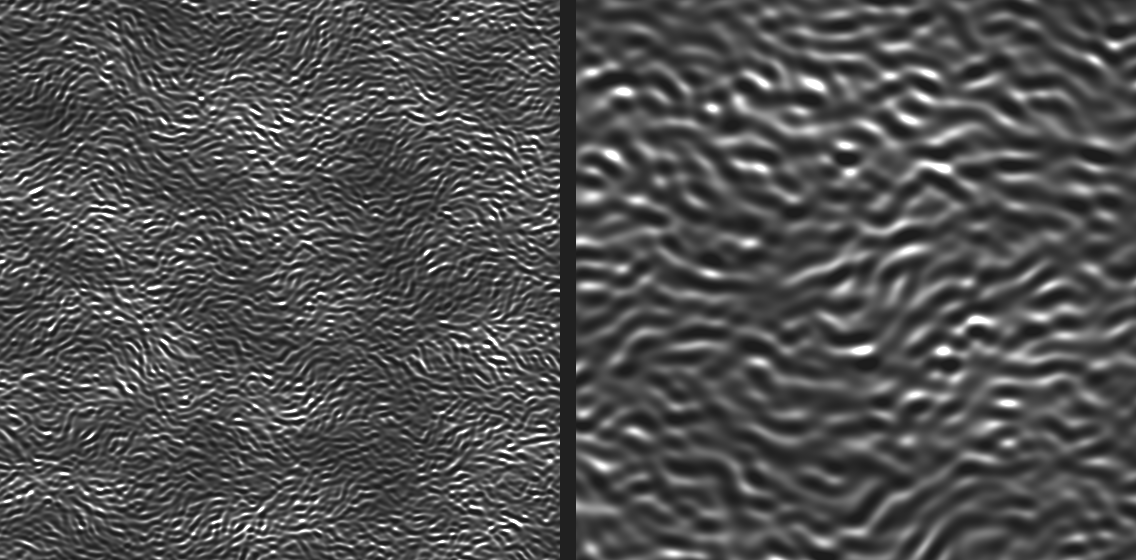
Left: the whole. Right: its middle third, enlarged.
This texture is drawn by a Shadertoy shader. Its source:

```glsl
// Dark grey, finely rippled grain: short, mostly level bright ridges.
// Sparse wave packets are summed per cell, bent by slow gradient noise,
// then mapped through an exponential tone curve for rare bright crests.

const float CELLS = 42.0;           // packet cells across the canvas height
const int   PACKETS = 4;            // wave packets per cell
const float RIDGES = 63.0;          // ridges across the canvas height
const float RIDGE_SPREAD = 0.22;    // relative variation of ridge spacing
const float TILT_SLOW = 1.3;        // regional bending of the ridges
const float TILT_RANDOM = 0.45;     // bending of single packets, radians
const float TILT_MEAN = 0.03;
const vec2  TILT_SCALE = vec2(6.0, 7.0);
const vec2  PATCH_SCALE = vec2(4.5, 6.5);
const float PATCH_SHADE = 0.30;     // light and dark regions
const float PATCH_CONTRAST = 0.16;  // dark regions are also flatter
const float MEDIAN_GREY = 0.288;
const float TONE_SPREAD = 0.48;
const float DARKEST = 0.11;
const float TAU = 6.28319;

// Three random values in 0..1 from an integer lattice position
vec3 hash3(ivec3 lattice) {
    uvec3 v = uvec3(lattice + 4096) * 1664525u + 12345u;
    v.x += v.y * v.z; v.y += v.z * v.x; v.z += v.x * v.y;
    v ^= v >> 16u;
    v.x += v.y * v.z; v.y += v.z * v.x; v.z += v.x * v.y;
    return vec3(v >> 8u) / 16777216.0;
}

// Gradient noise, about -0.7..0.7
float cornerSlope(ivec2 corner, vec2 offset, int seed) {
    float angle = TAU * hash3(ivec3(corner, seed)).x;
    return dot(vec2(cos(angle), sin(angle)), offset);
}

float gradientNoise(vec2 p, int seed) {
    vec2 f = fract(p);
    ivec2 i = ivec2(floor(p));
    vec2 w = f * f * f * (f * (f * 6.0 - 15.0) + 10.0);
    float low = mix(cornerSlope(i, f, seed),
                    cornerSlope(i + ivec2(1, 0), f - vec2(1, 0), seed), w.x);
    float high = mix(cornerSlope(i + ivec2(0, 1), f - vec2(0, 1), seed),
                     cornerSlope(i + ivec2(1, 1), f - vec2(1, 1), seed), w.x);
    return mix(low, high, w.y);
}

// Sum of randomly placed wave packets with roughly unit variance
float rippleGrain(vec2 uv, float regionalTilt) {
    vec2 p = uv * CELLS;
    ivec2 home = ivec2(floor(p));
    float sum = 0.0;
    for (int y = -1; y <= 1; y++)
    for (int x = -1; x <= 1; x++)
    for (int k = 0; k < PACKETS; k++) {
        ivec2 cell = home + ivec2(x, y);
        vec3 place = hash3(ivec3(cell, 10 + k));
        vec3 shape = hash3(ivec3(cell, 50 + k));
        vec2 d = p - vec2(cell) - place.xy;
        float envelope = max(1.0 - dot(d, d), 0.0);
        float tilt = regionalTilt + TILT_RANDOM * (shape.x + shape.y - 1.0) * 2.0;
        float frequency = RIDGES / CELLS * (1.0 + RIDGE_SPREAD * (2.0 * shape.z - 1.0));
        float across = dot(d, vec2(-sin(tilt), cos(tilt)));
        sum += envelope * envelope * envelope * cos(TAU * (across * frequency + place.z));
    }
    return sum / sqrt(0.2244 * float(PACKETS));
}

void mainImage(out vec4 fragColor, in vec2 fragCoord) {
    vec2 uv = fragCoord / iResolution.y;

    // Slow fields: ridge direction and regional brightness
    float tilt = TILT_MEAN + TILT_SLOW * gradientNoise(uv * TILT_SCALE, 1);
    float region = 2.8 * (gradientNoise(uv * PATCH_SCALE + 0.37, 2)
                 + 0.7 * gradientNoise(uv * PATCH_SCALE * 2.3 + 0.61, 3));

    // Fine ridges and tone
    float grain = rippleGrain(uv, tilt);
    float level = 0.95 * grain * (1.0 + PATCH_CONTRAST * region) + PATCH_SHADE * region;
    float grey = max(MEDIAN_GREY * exp(TONE_SPREAD * level), DARKEST);
    fragColor = vec4(vec3(min(grey, 1.0)), 1.0);
}
```
